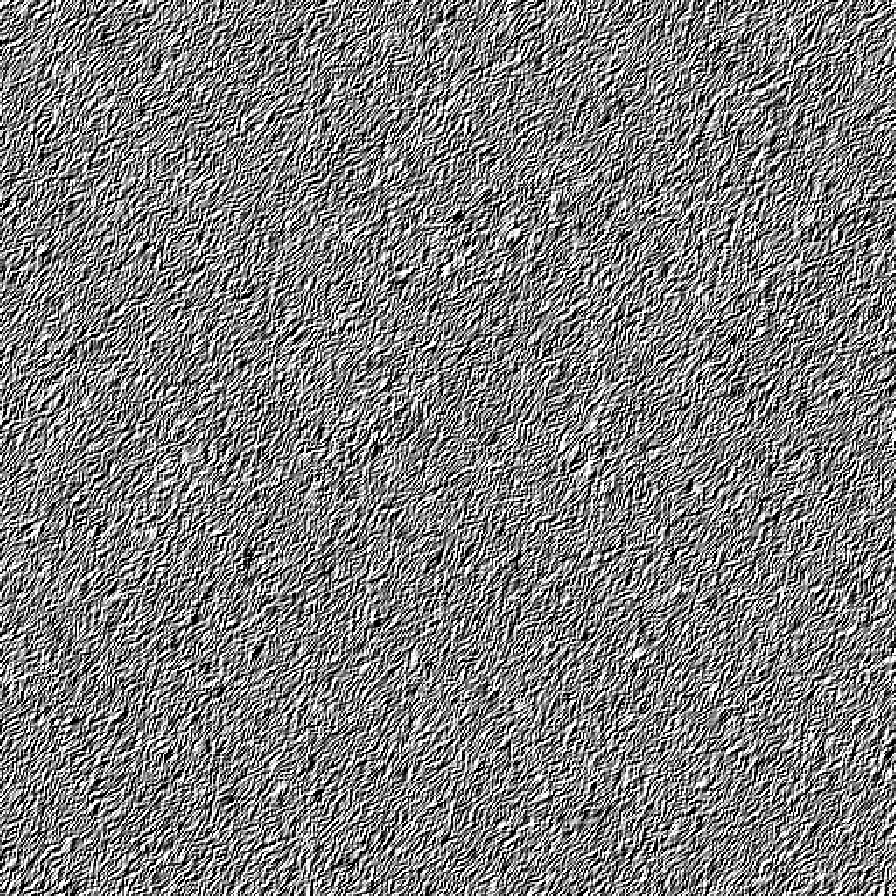
This texture is drawn by a WebGL 1 fragment shader. Its source:

```glsl
precision highp float;

uniform vec2 u_resolution;

const float TAU = 6.2831853;
const float TEXELS = 512.0;                // square grains across the canvas
const float CELLS = 84.0;                  // kernel cells across the canvas
const int KERNELS_PER_CELL = 4;
const vec2 WAVES_MIN = vec2(30.0, 10.0);   // waves across and up the canvas
const vec2 WAVES_MAX = vec2(240.0, 195.0);
const float CONTRAST = 0.51;
const float BLOTCH_SCALE = 50.0;
const float BLOTCH_AMOUNT = 0.14;
const float MID_GREY = 0.5;

vec4 hash4(vec3 p) {
  vec4 q = fract(p.xyzx * vec4(0.1031, 0.1030, 0.0973, 0.1099));
  q += dot(q, q.wzxy + 33.33);
  return fract((q.xxyz + q.yzzw) * q.zywx);
}

// Smooth noise from -0.5 to 0.5
float valueNoise(vec2 p) {
  vec2 i = floor(p);
  vec2 f = fract(p);
  f = f * f * (3.0 - 2.0 * f);
  float a = hash4(vec3(i, 91.0)).x;
  float b = hash4(vec3(i + vec2(1.0, 0.0), 91.0)).x;
  float c = hash4(vec3(i + vec2(0.0, 1.0), 91.0)).x;
  float d = hash4(vec3(i + vec2(1.0, 1.0), 91.0)).x;
  return mix(mix(a, b, f.x), mix(c, d, f.x), f.y) - 0.5;
}

// One short wave packet; offset is measured in cells from its centre
float wavePacket(vec2 offset, vec2 waves, float phase, float samples) {
  float window = max(1.0 - dot(offset, offset), 0.0);
  // The falling wave vector makes strokes lean to the upper right
  float wave = cos(TAU * (dot(offset, waves * vec2(1.0, -1.0)) / CELLS + phase));
  // Fade waves too fine for the sample grid
  float visible = 1.0 - smoothstep(0.48, 0.6, max(waves.x, waves.y) / samples);
  return window * window * wave * visible;
}

// Sparse sum of randomly placed wave packets, from coarse strokes to fine hatch
float strokeNoise(vec2 uv, float samples) {
  vec2 p = uv * CELLS;
  vec2 home = floor(p);
  float sum = 0.0;
  for (int y = -1; y <= 1; y++) {
    for (int x = -1; x <= 1; x++) {
      vec2 cell = home + vec2(float(x), float(y));
      for (int k = 0; k < KERNELS_PER_CELL; k++) {
        vec3 seed = vec3(cell + 11.0, float(k) * 7.0 + 3.0);
        vec4 rnd = hash4(seed);
        float phase = hash4(seed + 47.0).x;
        vec2 waves = mix(WAVES_MIN, WAVES_MAX, rnd.zw);
        sum += wavePacket(p - cell - rnd.xy, waves, phase, samples);
      }
    }
  }
  return sum;
}

void main() {
  float pixels = min(u_resolution.x, u_resolution.y);
  // Snap to square grains for crisp, stepped strokes
  vec2 uv = (floor(gl_FragCoord.xy / pixels * TEXELS) + 0.5) / TEXELS;
  float grey = MID_GREY + CONTRAST * strokeNoise(uv, min(pixels, TEXELS));
  grey += BLOTCH_AMOUNT * valueNoise(uv * BLOTCH_SCALE + 29.0);
  gl_FragColor = vec4(vec3(clamp(grey, 0.0, 1.0)), 1.0);
}
```
